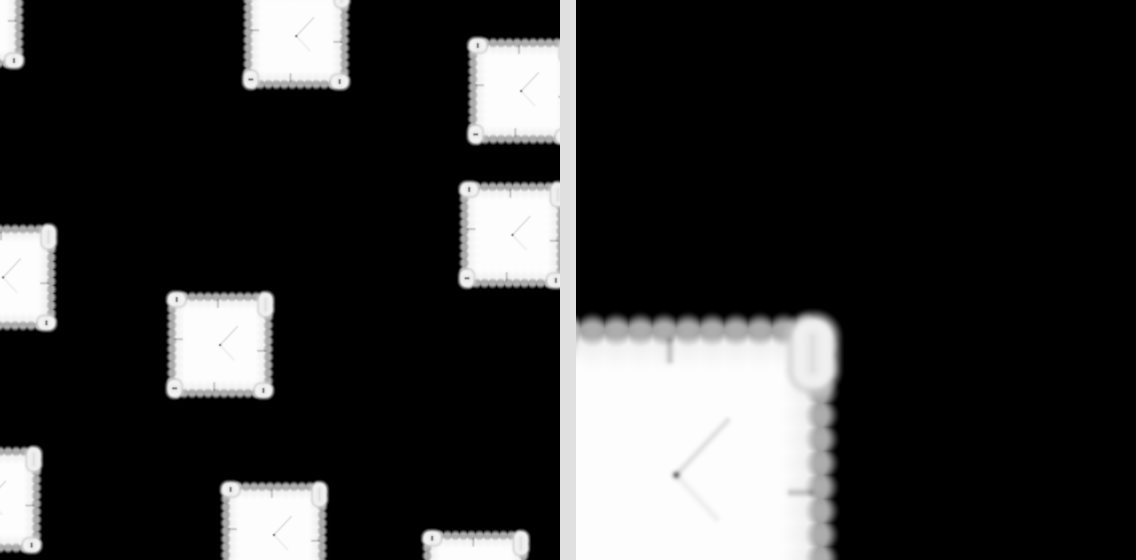
Left: the whole. Right: its middle third, enlarged.
Write a Shadertoy shader that draws this pattern.

```glsl
#define CELL vec2(0.45, 0.46)        // spacing of the scattered dials
#define GRID_ORIGIN vec2(-0.205, -0.2)
#define JITTER vec2(0.1, 0.12)       // largest shift from the cell centre
#define SEED 3.0
#define DIAL_HALF 0.095              // half width of a dial
#define SOFTNESS 0.05                // edge blur, in dial half widths
#define SCALLOP_PITCH 0.15
#define SCALLOP_DEPTH 0.03
#define FRAME_WIDTH 0.135
#define FRAME_GREY 0.68
#define FACE_WHITE 0.993
#define KNOB_WHITE 0.96

vec2 hash22(vec2 p) {
    vec3 h = fract(p.xyx * vec3(0.1031, 0.1030, 0.0973));
    h += dot(h, h.yzx + 33.33);
    return fract((h.xx + h.yz) * h.zy);
}

float roundedBox(vec2 p, vec2 halfSize, float radius) {
    vec2 q = abs(p) - halfSize + radius;
    return length(max(q, 0.0)) + min(max(q.x, q.y), 0.0) - radius;
}

float segment(vec2 p, vec2 a, vec2 b) {
    vec2 ab = b - a;
    return length(p - a - ab * clamp(dot(p - a, ab) / dot(ab, ab), 0.0, 1.0));
}

// Soft stroke: 1 on the line, fading over the given width
float stroke(float dist, float width) {
    return exp(-dist * dist / (width * width));
}

float coverage(float dist) {
    return smoothstep(SOFTNESS, -SOFTNESS, dist);
}

// Brightness of one dial; its frame reaches about 1 on each axis
float dial(vec2 q) {
    // Scalloped frame around a bright face
    float along = abs(q.x) > abs(q.y) ? q.y : q.x;
    float t = 2.0 * fract(along / SCALLOP_PITCH) - 1.0;
    float cusp = t * t;
    float box = roundedBox(q, vec2(0.985), 0.2);
    float inner = -box - FRAME_WIDTH + SCALLOP_DEPTH * (cusp - 0.5);
    float frame = FRAME_GREY - 0.05 * cusp;
    float face = FACE_WHITE - 0.05 * smoothstep(0.22, 0.0, inner);
    float shade = mix(frame, face, smoothstep(-0.04, 0.045, inner));

    // Hands and hub
    shade -= 0.10 * stroke(segment(q, vec2(0.0), vec2(0.32, 0.34)), 0.022);
    shade -= 0.05 * stroke(segment(q, vec2(0.0), vec2(0.25, -0.27)), 0.025);
    shade -= 0.35 * stroke(length(q), 0.024);
    shade *= coverage(box + SCALLOP_DEPTH * cusp);

    // One tick and one corner knob per side, by quarter turns
    vec2 r = q;
    for (int side = 0; side < 4; side++) {
        float tickX = side == 0 ? -0.04 : 0.11;
        float tick = segment(r, vec2(tickX, 0.72), vec2(tickX, 0.84));
        shade -= 0.17 * stroke(tick, 0.025);

        bool isLong = side == 3;
        vec2 knobHalf = vec2(isLong ? 0.245 : 0.19, 0.155);
        vec2 k = r - vec2(knobHalf.x - 1.005, 0.855);
        float knob = roundedBox(k, knobHalf, 0.145);
        float pin = isLong ? segment(k, vec2(-0.1, 0.0), vec2(0.1, 0.0))
                           : segment(k, vec2(0.0, -0.025), vec2(0.0, 0.025));
        float knobShade = KNOB_WHITE - 0.14 * stroke(knob, 0.04);
        knobShade -= 0.05 * stroke(pin, 0.07);
        knobShade -= (isLong ? 0.03 : 0.42) * stroke(pin, 0.023);
        shade = mix(shade, knobShade, coverage(knob));
        r = vec2(r.y, -r.x);
    }
    return shade;
}

void mainImage(out vec4 fragColor, in vec2 fragCoord) {
    vec2 p = fragCoord / iResolution.y - GRID_ORIGIN;

    // Each cell holds one dial, shifted at random but kept inside the cell
    vec2 cell = floor(p / CELL);
    vec2 shift = (2.0 * hash22(cell + SEED) - 1.0) * JITTER;
    vec2 centre = (cell + 0.5) * CELL + shift;
    float shade = dial((p - centre) / DIAL_HALF);

    fragColor = vec4(vec3(clamp(shade, 0.0, 1.0)), 1.0);
}
```
